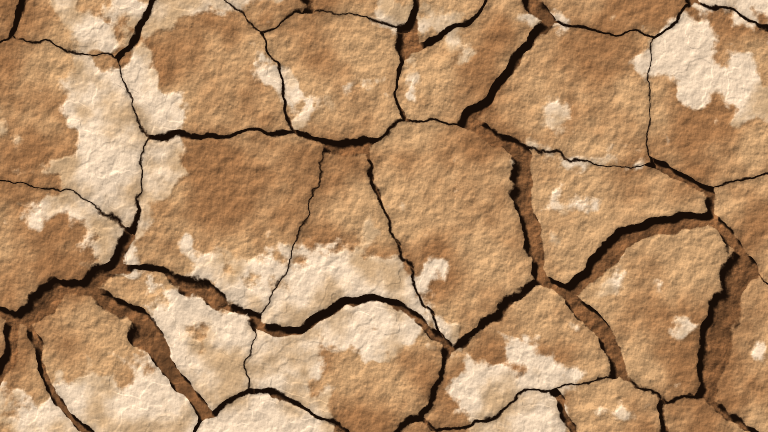
This texture is drawn by a Shadertoy shader. Its source:

```glsl
// Sunlit dry earth split by deep shadowed cracks, with pale flaking crust over brown sand.
#define CELL_SCALE 3.1
#define CRACK_MIN 0.005
#define CRACK_MAX 0.072
#define SHADOW_REACH 0.019
#define CRUST_LEVEL 0.50
#define RELIEF 1.55
#define LIGHT_DIR vec2(-0.6, 0.8)
#define SAND_DARK vec3(0.62, 0.44, 0.285)
#define SAND_LIGHT vec3(0.79, 0.62, 0.44)
#define CRUST_DARK vec3(0.80, 0.66, 0.50)
#define CRUST_LIGHT vec3(0.95, 0.84, 0.715)
#define CRACK_DARK vec3(0.09, 0.052, 0.027)

float hash1(vec2 p) {
    p = fract(p * vec2(0.1031, 0.1137));
    p += dot(p, p.yx + 33.33);
    return fract((p.x + p.y) * p.x * 17.0);
}

vec2 hash2(vec2 p) {
    return vec2(hash1(p + 11.7), hash1(p * 1.3 + 87.2));
}

float noise(vec2 p) {
    vec2 i = floor(p), f = fract(p);
    f = f * f * (3.0 - 2.0 * f);
    return mix(mix(hash1(i), hash1(i + vec2(1, 0)), f.x),
               mix(hash1(i + vec2(0, 1)), hash1(i + vec2(1, 1)), f.x), f.y);
}

float fbm(vec2 p) {
    float sum = 0.0, amp = 0.516;
    for (int i = 0; i < 5; i++) {
        sum += amp * noise(p);
        p = mat2(1.6, 1.2, -1.2, 1.6) * p + 17.3;
        amp *= 0.5;
    }
    return sum;
}

// Signed distance to the crack network, negative inside a crack
float crackDistance(vec2 p) {
    vec2 bend = vec2(noise(p * 5.0 + 3.1), noise(p * 5.0 + 41.7)) - 0.5;
    vec2 jag = vec2(fbm(p * 19.0 + 9.0), fbm(p * 19.0 + 63.0)) - 0.5;
    vec2 q = p * CELL_SCALE + 0.42 * bend + 0.15 * jag + 20.0;
    vec2 base = floor(q), nearCell = base, nearVec = vec2(9.0);
    for (int y = -1; y <= 1; y++)
    for (int x = -1; x <= 1; x++) {
        vec2 cell = base + vec2(x, y);
        vec2 v = cell + 0.07 + 0.86 * hash2(cell) - q;
        if (dot(v, v) < dot(nearVec, nearVec)) { nearVec = v; nearCell = cell; }
    }
    // Each shared border has its own width
    float widthVary = 0.55 + 0.9 * noise(p * 9.0 + 5.0);
    float d = 9.0;
    for (int y = -2; y <= 2; y++)
    for (int x = -2; x <= 2; x++) {
        vec2 cell = nearCell + vec2(x, y);
        vec2 v = cell + 0.07 + 0.86 * hash2(cell) - q;
        vec2 across = v - nearVec;
        if (dot(across, across) > 0.0001) {
            float h = hash1(cell + nearCell + 5.3);
            float w = mix(CRACK_MIN, CRACK_MAX, h * h) * widthVary;
            d = min(d, dot(0.5 * (v + nearVec), normalize(across)) - w);
        }
    }
    return d / CELL_SCALE;
}

// Coverage of the pale crust, with ragged borders
float crustMask(vec2 p) {
    float n = fbm(p * 3.4 + 7.0) + 0.32 * (fbm(p * 21.0 + 31.0) - 0.5);
    return smoothstep(CRUST_LEVEL - 0.025, CRUST_LEVEL + 0.035, n);
}

// Relief: broad dimples, sandy grain and stepped flakes
float surfaceHeight(vec2 p) {
    float crust = crustMask(p);
    float layer = 7.0 * fbm(p * 7.0 + 51.0);
    float flakes = floor(layer) + smoothstep(0.0, 0.14, fract(layer));
    float grain = fbm(p * 42.0) * mix(1.0, 0.6, crust);
    return grain + 0.7 * fbm(p * 11.0 + 4.0) + 0.06 * crust
         + 0.09 * flakes * mix(0.3, 1.0, crust);
}

void mainImage(out vec4 fragColor, in vec2 fragCoord) {
    vec2 p = fragCoord / iResolution.y;
    float px = 1.0 / iResolution.y;

    // Sand and crust colours
    float crust = crustMask(p);
    float blotch = smoothstep(0.28, 0.72, fbm(p * 8.0 + 77.0));
    vec3 sand = mix(SAND_DARK, SAND_LIGHT, blotch);
    vec3 pale = mix(CRUST_DARK, CRUST_LIGHT, smoothstep(0.25, 0.62, fbm(p * 13.0 + 23.0)));
    vec3 color = mix(sand, pale, crust);

    // Slanting light over the relief
    float slope = surfaceHeight(p) - surfaceHeight(p + LIGHT_DIR * 0.004);
    float shade = clamp(RELIEF * slope, -0.36, 0.22);
    color *= 1.0 + shade;

    // Worn rims, brighter where they face the light
    float d = crackDistance(p);
    float towardLight = crackDistance(p + LIGHT_DIR * SHADOW_REACH);
    color *= 1.0 - 0.22 * exp(-max(d, 0.0) * 110.0);
    float litRim = smoothstep(0.004, -0.006, towardLight) * smoothstep(0.016, 0.002, d);
    color *= 1.0 + 0.18 * litRim;

    // Dark depths and the sunlit far walls of wide cracks
    vec3 wall = vec3(0.47, 0.32, 0.20) * (0.65 + 0.7 * fbm(p * 30.0)) * (1.0 + 1.5 * shade);
    vec3 inside = mix(wall, CRACK_DARK, smoothstep(-0.007, 0.002, towardLight));
    color = mix(inside, color, smoothstep(-px, px, d));

    fragColor = vec4(clamp(color, 0.0, 1.0), 1.0);
}
```
